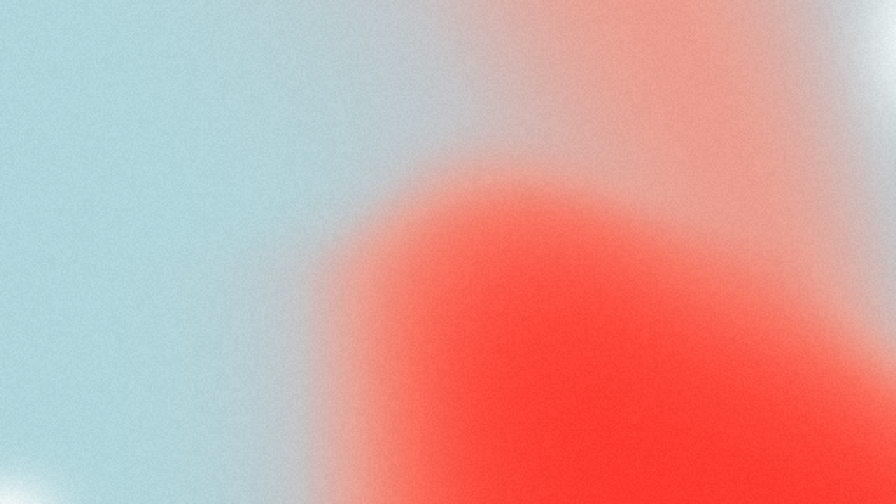
A Shadertoy shader for this background:

```glsl
const vec3 BLUE   = vec3(0.69, 0.84, 0.865);
const vec3 GREY   = vec3(0.77, 0.77, 0.78);
const vec3 SALMON = vec3(0.915, 0.63, 0.575);
const vec3 CORAL  = vec3(0.98, 0.44, 0.37);
const vec3 RED    = vec3(1.0, 0.22, 0.18);
const vec3 WHITE  = vec3(0.94, 0.96, 0.96);

// Lengths are in canvas heights
const float BLOB_LEFT     = 0.815;
const vec2  BLOB_SLOPE_AT = vec2(1.296, 0.472);
const vec2  BLOB_INWARD   = vec2(-0.506, -0.863);
const float BLOB_ROUNDING = 0.444;
const float BLOB_SPREAD   = 0.111;
const float BLOB_SOFTNESS = 0.104;
const float EXTRA_FALLOFF = 0.6;

const float BAND_TOP   = 1.308;
const float BAND_LEAN  = 0.42;
const float BAND_HEAT  = 0.52;
const float BAND_LEFT  = 0.567;
const float BAND_RIGHT = 0.417;
const float BAND_TAPER = 0.2;

const vec2 GLOW_TOP_AT      = vec2(1.817, 0.93);
const vec2 GLOW_TOP_SIZE    = vec2(0.104, 0.18);
const vec2 GLOW_BOTTOM_AT   = vec2(0.01, -0.02);
const vec2 GLOW_BOTTOM_SIZE = vec2(0.11, 0.075);

const float GRAIN_CELLS  = 288.0;
const float GRAIN_AMOUNT = 0.035;

float hash(vec2 cell) {
    vec3 q = fract(cell.xyx * 0.1031);
    q += dot(q, q.yzx + 33.33);
    return fract((q.x + q.y) * q.z);
}

float glow(vec2 p, vec2 center, vec2 size) {
    vec2 d = (p - center) / size;
    return exp(-dot(d, d));
}

// Rounded corner between a vertical edge and a descending slope
float blobHeat(vec2 p) {
    vec2 inside = vec2(p.x - BLOB_LEFT, dot(p - BLOB_SLOPE_AT, BLOB_INWARD));
    float depth = BLOB_ROUNDING - length(max(BLOB_ROUNDING - inside, 0.0));
    float tight = max(smoothstep(0.444, 0.653, p.y), smoothstep(1.48, 1.78, p.x));
    depth *= depth < 0.0 ? 1.0 + EXTRA_FALLOFF * tight : 1.0;
    return 1.0 / (1.0 + exp(-(depth + BLOB_SPREAD) / BLOB_SOFTNESS));
}

// Leaning band with a wide left flank and a tapering right flank
float bandHeat(vec2 p) {
    float drop = 1.0 - p.y;
    float offset = p.x - BAND_TOP - BAND_LEAN * drop;
    float width = offset < 0.0 ? BAND_LEFT : BAND_RIGHT - BAND_TAPER * drop;
    return BAND_HEAT * exp(-offset * offset / (width * width));
}

vec3 heatColor(float heat) {
    float t = clamp(heat, 0.0, 1.0) * 4.0;
    vec3 color = mix(BLUE, GREY, min(t, 1.0));
    color = mix(color, SALMON, clamp(t - 1.0, 0.0, 1.0));
    color = mix(color, CORAL, clamp(t - 2.0, 0.0, 1.0));
    return mix(color, RED, clamp(t - 3.0, 0.0, 1.0));
}

void mainImage(out vec4 fragColor, in vec2 fragCoord) {
    vec2 p = fragCoord / iResolution.y;

    // Smooth maximum of both heat fields
    vec2 heats = vec2(blobHeat(p), bandHeat(p));
    heats *= heats;
    vec3 color = heatColor(sqrt(length(heats)));

    // Pale corner glows
    color = mix(color, WHITE, glow(p, GLOW_TOP_AT, GLOW_TOP_SIZE));
    color = mix(color, WHITE, glow(p, GLOW_BOTTOM_AT, GLOW_BOTTOM_SIZE));

    // Film grain
    color += (hash(floor(p * GRAIN_CELLS)) - 0.5) * GRAIN_AMOUNT;
    fragColor = vec4(clamp(color, 0.0, 1.0), 1.0);
}
```
